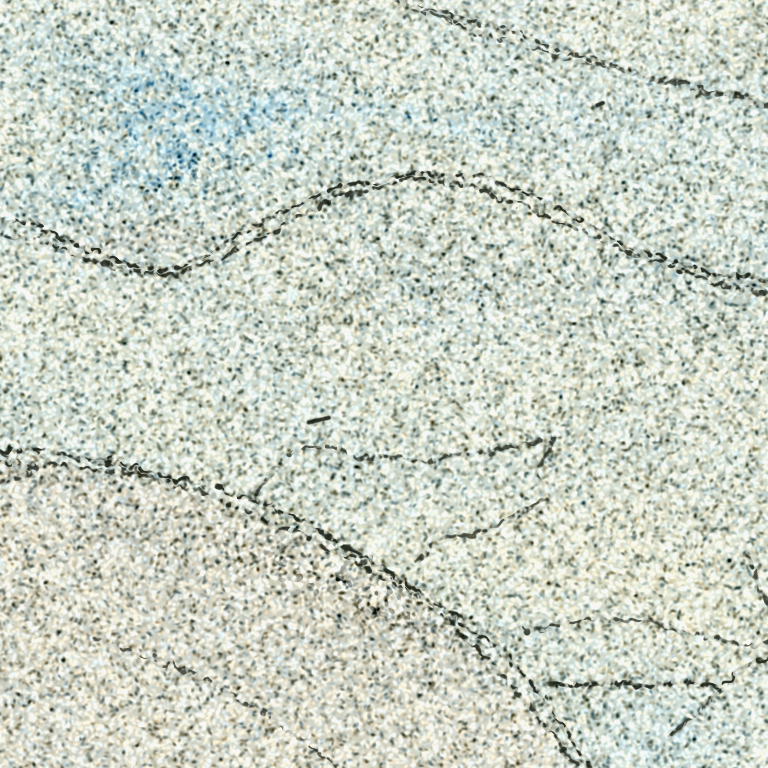
Write a Shadertoy shader that draws this texture.

```glsl
vec3 hash3(vec2 cell) {
    vec3 q = fract(cell.xyx * vec3(0.1031, 0.1030, 0.0973));
    q += dot(q, q.yxz + 33.33);
    return fract((q.xxy + q.yzz) * q.zyx);
}

// Cellular flakes, each turned its own way: x = signed darkness, y = signed hue
vec2 grains(vec2 p) {
    p = mat2(0.8, -0.6, 0.6, 0.8) * p;
    vec2 cell = floor(p), sum = vec2(0.0);
    for (int j = -1; j <= 1; j++)
    for (int i = -1; i <= 1; i++) {
        vec2 c = cell + vec2(i, j);
        vec3 h = hash3(c + 200.0);
        vec2 d = p - c - h.xy;
        float hue = fract(h.x * 17.0 + h.y * 31.0) - 0.5;
        float turn = 6.283 * fract(h.y * 13.0 + h.z * 7.0);
        float across = dot(d, vec2(cos(turn), sin(turn)));
        float k = max(0.0, 1.0 - dot(d, d) - 1.3 * across * across);
        sum += k * k * k * vec2(1.2 * (h.z * h.z * h.z - 0.25), hue);
    }
    return sum;
}

float blob(vec2 p, vec2 centre, vec2 radius, float slope) {
    vec2 d = p - centre;
    d.y -= slope * d.x;
    d /= radius;
    return exp(-dot(d, d));
}

float strand(float d, float width) {
    return 1.0 - smoothstep(width * 0.4, width * 1.6, abs(d));
}

float segment(vec2 p, vec2 a, vec2 b) {
    vec2 ab = b - a;
    return length(p - a - ab * clamp(dot(p - a, ab) / dot(ab, ab), 0.0, 1.0));
}

// Two strands that drift apart and meet again
float twin(float d, float x, float gap) {
    float spread = gap * (0.8 + 0.4 * sin(19.0 * x + 1.0));
    return max(strand(d - spread, 0.0026), 0.9 * strand(d + spread, 0.0026));
}

float span(float x, float a, float b) {
    return smoothstep(a, a + 0.02, x) * (1.0 - smoothstep(b - 0.02, b, x));
}

void mainImage(out vec4 fragColor, in vec2 fragCoord) {
    vec2 p = fragCoord / iResolution.xy;
    vec2 fine = grains(p * 138.0) + grains(p * 172.0 + 71.0);
    vec2 speck = grains(p * 105.0 + 40.0) + grains(p * 125.0 + 13.0);
    vec2 coarse = grains(p * vec2(26.0, 38.0) + 9.0);

    // Wobble of the veins
    vec2 q = p + 0.0022 * sin(p.yx * vec2(83.0, 71.0) + 2.0 * sin(p.xy * 47.0));
    q += 0.0012 * sin(p.yx * 290.0 + 3.0 * sin(p.xy * 61.0)) + 0.006 * speck.y * vec2(0.4, 1.0);
    float x = q.x;

    // Main veins
    float ridgeY = 0.71 - 0.09 * x + 0.11 * exp(-pow(abs(x - 0.58) / 0.24, 2.0))
                 - 0.055 * exp(-pow(abs(x - 0.21) / 0.13, 2.0));
    float slopeY = 0.405 - 0.6 * x * x - 0.96 * pow(max(x, 0.0), 10.0);
    float fall = 1.2 * x + 9.6 * pow(max(x, 0.0), 9.0);
    float ridge = q.y - ridgeY;
    float slope = (q.y - slopeY) / sqrt(1.0 + fall * fall);
    float u = x - 0.52;
    float crest = q.y - (1.0 - 0.36 * u + 0.16 * u * u);
    float ink = max(twin(ridge, x, 0.008), twin(slope, x, 0.008));
    ink = max(ink, 0.85 * twin(crest, x, 0.012 * (1.1 - x)));

    // Thin threads
    float v = x - 0.13;
    float low = q.y - (0.165 - 0.25 * v - 0.9 * v * v);
    float shelf = q.y - (0.187 + 0.012 * sin(18.0 * x - 13.0) - 0.05 * (x - 0.7));
    float ledge = q.y - (0.109 + 0.035 * smoothstep(0.93, 1.0, x));
    ink = max(ink, 0.75 * strand(low, 0.0025) * span(x, 0.11, 0.46));
    ink = max(ink, 0.8 * strand(shelf, 0.0025) * span(x, 0.64, 1.1));
    ink = max(ink, strand(ledge, 0.0028) * span(x, 0.70, 1.1));
    vec2 loopPath[12] = vec2[](
        vec2(0.33, 0.355), vec2(0.375, 0.41), vec2(0.43, 0.42), vec2(0.47, 0.405),
        vec2(0.56, 0.401), vec2(0.65, 0.414), vec2(0.72, 0.431), vec2(0.70, 0.388),
        vec2(0.71, 0.349), vec2(0.65, 0.316), vec2(0.575, 0.297), vec2(0.54, 0.27));
    float thread = 1.0;
    for (int i = 0; i < 11; i++)
        thread = min(thread, segment(q, loopPath[i], loopPath[i + 1]));
    ink = max(ink, 0.8 * strand(thread, 0.0026));

    // Side cracks
    float crack = min(segment(q, vec2(0.0, 0.414), vec2(0.04, 0.387)),
                      segment(q, vec2(0.0, 0.368), vec2(0.06, 0.395)));
    crack = min(crack, segment(q, vec2(0.967, 0.285), vec2(1.0, 0.215)));
    crack = min(crack, segment(q, vec2(0.94, 0.105), vec2(0.87, 0.04)));
    ink = max(ink, 0.85 * strand(crack, 0.0028));
    ink *= 0.2 + 0.8 * smoothstep(-0.2, 0.14, speck.x + 0.4 * fine.x);
    float dash = min(segment(p, vec2(0.402, 0.450), vec2(0.428, 0.456)),
                     segment(p, vec2(0.778, 0.863), vec2(0.785, 0.866)));
    ink = max(ink, strand(dash, 0.0026));

    // Broad stains
    float below = 1.0 - smoothstep(-0.03, 0.01, slope);
    float blue = blob(p, vec2(0.22, 0.80), vec2(0.17, 0.075), 0.25)
               + 0.6 * blob(p, vec2(0.17, 0.89), vec2(0.13, 0.06), -0.3)
               + 0.6 * blob(p, vec2(0.57, 0.84), vec2(0.10, 0.02), -0.2);
    blue = clamp(blue * (0.65 + 1.2 * coarse.x + 1.2 * speck.y), 0.0, 1.0);
    float smoke = blob(p, vec2(0.60, 0.65), vec2(0.22, 0.06), -0.15)
                + 0.5 * blob(p, vec2(0.44, 0.56), vec2(0.12, 0.04), 0.2)
                + 0.5 * blob(p, vec2(0.95, 0.55), vec2(0.12, 0.08), -0.2)
                + 0.7 * below * blob(p, vec2(0.32, 0.28), vec2(0.2, 0.06), -0.45);
    float soot = blob(p, vec2(0.45, 0.235), vec2(0.13, 0.028), -0.35)
               + 0.5 * blob(p, vec2(0.22, 0.765), vec2(0.10, 0.03), 0.25)
               + 0.3 * exp(-abs(ridge) * 70.0) + 0.35 * exp(-abs(slope) * 60.0);
    float flow = sin(9.0 * p.x + 21.0 * p.y + 2.0 * sin(7.0 * p.x - 4.0 * p.y));
    float cool = 0.45 + 0.12 * flow + 0.4 * blob(p, vec2(0.9, 0.78), vec2(0.3, 0.1), -0.3)
               + 0.5 * blob(p, vec2(0.87, 0.04), vec2(0.14, 0.06), 0.3)
               - 0.4 * blob(p, vec2(0.85, 0.28), vec2(0.3, 0.15), 0.0);

    // Stone colours
    vec3 stone = mix(vec3(0.845, 0.858, 0.785), vec3(0.785, 0.845, 0.82), clamp(cool, 0.0, 1.0));
    float warm = max(0.7 * below * (1.0 - 0.8 * smoothstep(0.68, 0.8, p.x)),
                     0.7 * blob(p, vec2(0.18, 0.69), vec2(0.10, 0.025), 0.1));
    stone = mix(stone, vec3(0.825, 0.815, 0.755), warm);
    stone = mix(stone, vec3(0.53, 0.74, 0.84), 0.6 * blue);
    stone -= 0.045 * smoke + 0.008 * flow * vec3(1.0, 0.8, 0.5);
    vec3 shade = mix(vec3(0.48, 0.46, 0.47), vec3(0.56, 0.46, 0.38), blue);
    vec3 col = stone - fine.x * shade * (1.0 + 0.2 * smoke + 0.4 * soot);
    col += 0.10 * fine.y * vec3(1.0, 0.1, -0.9) + 0.03 * speck.y;
    col -= 0.45 * soot * smoothstep(0.05, 0.4, speck.x) * vec3(1.0, 0.95, 0.92);
    col = mix(col, vec3(0.09, 0.11, 0.07), 0.9 * ink);
    fragColor = vec4(clamp(col, 0.06, 0.97), 1.0);
}
```
